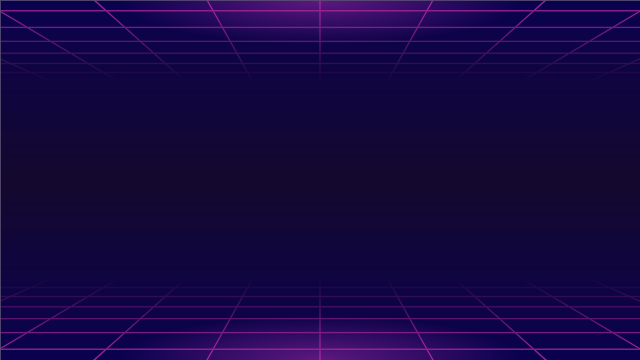
Reproduce this background procedurally as a WebGL 1 fragment shader.

```glsl
precision highp float;
// Neon perspective grids on a dark indigo backdrop: a floor and its mirrored ceiling
// fade toward the middle. Rows are evenly spaced in inverse depth, rays share one
// vanishing point per half, and a flat elliptical glow sits on each outer edge.

uniform vec2 u_resolution;

// All lengths are in units of the canvas height.
const float HORIZON = 0.56;        // distance from outer edge to vanishing point
const float RAY_SPACING = 0.3137;  // gap between rays along the outer edge
const float ROW_START = 1.8865;    // inverse distance of the first row
const float ROW_STEP = 0.18;       // inverse distance between rows
const float LINE_WIDTH = 0.0037;
const float GRID_FADE = 0.228;     // where the grid has vanished
const float BORDER_WIDTH = 0.0023;
const vec2 GLOW_RADIUS = vec2(0.56, 0.125);

const vec3 MIDDLE_COLOR = vec3(0.080, 0.033, 0.180);
const vec3 EDGE_COLOR = vec3(0.040, 0.005, 0.310);
const vec3 GLOW_COLOR = vec3(0.370, 0.095, 0.500);
const vec3 LINE_COLOR = vec3(0.680, 0.150, 0.600);
const vec3 BORDER_COLOR = vec3(0.350, 0.320, 0.450);

// Antialiased coverage of a line, also correct when thinner than a pixel.
float lineCoverage(float dist, float width, float pixel) {
    return clamp((0.5 * (width + pixel) - dist) / pixel, 0.0, min(width / pixel, 1.0));
}

// Distance to the nearest integer.
float toNearest(float t) {
    return abs(fract(t + 0.5) - 0.5);
}

float perspectiveGrid(float x, float edgeDist, float pixel) {
    float depth = HORIZON - edgeDist;
    float scale = depth / HORIZON;

    // Converging rays, with distance measured perpendicular to each ray
    float ray = x / (scale * RAY_SPACING);
    float slope = floor(ray + 0.5) * RAY_SPACING / HORIZON;
    float rayDist = toNearest(ray) * RAY_SPACING * scale / sqrt(1.0 + slope * slope);

    // Horizontal rows
    float row = (1.0 / depth - ROW_START) / ROW_STEP;
    float rowDist = toNearest(row) * ROW_STEP * depth * depth;

    float coverage = max(lineCoverage(rayDist, LINE_WIDTH, pixel),
                         lineCoverage(rowDist, LINE_WIDTH, pixel));
    return coverage * clamp(1.0 - edgeDist / GRID_FADE, 0.0, 1.0);
}

void main() {
    float pixel = 1.0 / u_resolution.y;
    vec2 uv = gl_FragCoord.xy * pixel;
    float x = uv.x - 0.5 * u_resolution.x * pixel;
    float edgeDist = min(uv.y, 1.0 - uv.y);

    // Backdrop
    vec3 color = mix(EDGE_COLOR, MIDDLE_COLOR, 2.0 * edgeDist);

    // Edge glow
    float glow = clamp(1.0 - length(vec2(x, edgeDist) / GLOW_RADIUS), 0.0, 1.0);
    color = mix(color, GLOW_COLOR, glow);

    // Grid
    color = mix(color, LINE_COLOR, perspectiveGrid(x, edgeDist, pixel));

    // Hairline along the left and top
    float borderDist = min(uv.x, 1.0 - uv.y);
    float border = clamp((BORDER_WIDTH - borderDist) / pixel + 0.5, 0.0, 1.0);
    color = mix(color, BORDER_COLOR, border);

    gl_FragColor = vec4(color, 1.0);
}
```
